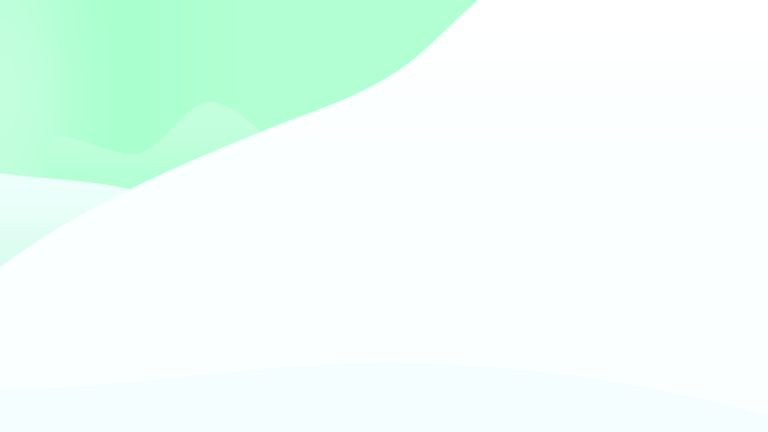
This background is drawn by a Shadertoy shader. Its source:

```glsl
const vec3 MINT = vec3(0.698, 1.0, 0.827);
const vec3 DEEP_MINT = vec3(0.667, 1.0, 0.812);
const vec3 PALE_MINT = vec3(0.765, 1.0, 0.867);
const vec3 HILL_LIGHT = vec3(0.925, 1.0, 0.98);
const vec3 HILL_SHADE = vec3(0.86, 0.99, 0.94);
const vec3 SNOW = vec3(0.98, 1.0, 1.0);
const vec3 SNOW_SHADE = vec3(0.957, 0.992, 1.0);

// Height of a cubic span between two points with given end slopes
float span(float x, vec2 a, vec2 b, float slopeA, float slopeB) {
    float width = b.x - a.x;
    float t = clamp((x - a.x) / width, 0.0, 1.0);
    float s = 1.0 - t;
    float tangent = width * t * s * (slopeA * s - slopeB * t);
    return mix(a.y, b.y, t * t * (3.0 - 2.0 * t)) + tangent;
}

// Antialiased coverage of the area below a ridge
float below(float y, float ridge) {
    float d = ridge - y;
    return clamp(0.5 + d / max(fwidth(d), 1e-5), 0.0, 1.0);
}

float slopeRidge(float x) {
    vec2 bend = vec2(0.345, 0.699);
    vec2 shoulder = vec2(0.521, 0.84);
    if (x < bend.x) return span(x, vec2(0.0, 0.382), bend, 1.3, 0.73);
    if (x < shoulder.x) return span(x, bend, shoulder, 0.73, 1.2);
    return span(x, shoulder, vec2(0.64, 1.025), 1.2, 1.3);
}

float waveRidge(float x) {
    vec2 bump = vec2(0.073, 0.685);
    vec2 dip = vec2(0.174, 0.643);
    vec2 crest = vec2(0.273, 0.764);
    if (x < bump.x) return span(x, vec2(0.055, 0.588), bump, 10.0, 0.0);
    if (x < dip.x) return span(x, bump, dip, 0.0, 0.0);
    if (x < crest.x) return span(x, dip, crest, 0.0, 0.0);
    return span(x, crest, vec2(0.36, 0.66), 0.0, -1.7);
}

float driftRidge(float x) {
    vec2 top = vec2(0.5, 0.16);
    return x < top.x ? span(x, vec2(0.0, 0.1), top, 0.0, 0.0)
                     : span(x, top, vec2(1.0, 0.037), 0.0, -0.5);
}

vec3 skyColor(vec2 uv) {
    vec3 color = mix(DEEP_MINT, MINT, smoothstep(0.17, 0.36, uv.x));
    float glow = 1.0 - smoothstep(0.0, 0.16, length((uv - vec2(0.0, 0.78)) * vec2(1.0, 0.25)));
    return mix(color, PALE_MINT, glow);
}

vec3 snowColor(vec2 uv) {
    vec3 color = mix(SNOW, vec3(1.0), smoothstep(0.6, 1.0, uv.y));
    return mix(color, SNOW_SHADE, below(uv.y, driftRidge(uv.x)));
}

void mainImage(out vec4 fragColor, in vec2 fragCoord) {
    vec2 uv = fragCoord / iResolution.xy;
    vec3 color = skyColor(uv);

    // Translucent wave, fading downward
    float wave = waveRidge(uv.x);
    vec3 waveColor = mix(MINT, PALE_MINT, smoothstep(0.54, 0.74, uv.y));
    color = mix(color, waveColor, below(uv.y, wave));

    // Pale hill at the left
    float hill = span(uv.x, vec2(0.0, 0.5995), vec2(0.17, 0.562), -0.25, -0.4);
    vec3 hillColor = mix(HILL_SHADE, HILL_LIGHT, smoothstep(0.39, 0.58, uv.y));
    color = mix(color, hillColor, below(uv.y, hill));

    // Broad snow slope in front
    color = mix(color, snowColor(uv), below(uv.y, slopeRidge(uv.x)));
    fragColor = vec4(color, 1.0);
}
```
